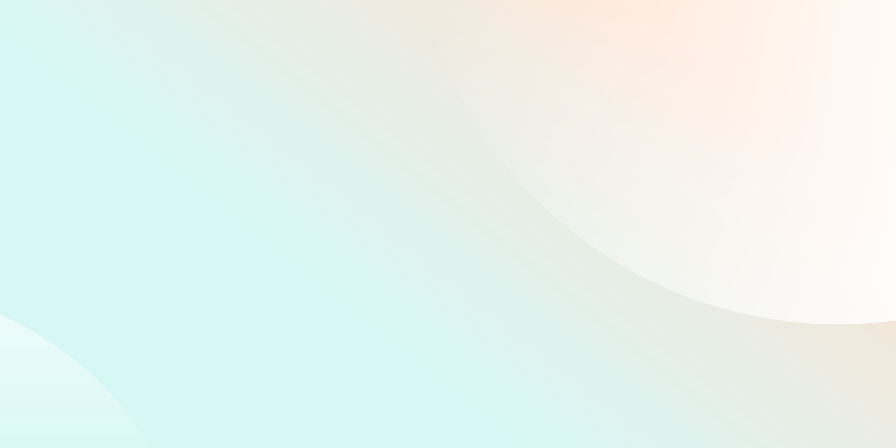
Reproduce this background procedurally as a Shadertoy shader.

```glsl
#define CYAN vec3(0.843, 0.970, 0.963)
#define BEIGE vec3(0.942, 0.912, 0.868)
#define PEACH vec3(1.0, 0.870, 0.795)
#define APRICOT vec3(1.0, 0.850, 0.720)
#define SWEEP_DIR vec2(0.62, 0.78)
#define SWEEP_STOPS vec4(0.73, 1.40, 1.65, 2.0)
#define SUN vec3(1.87, 1.227, 0.951)
#define HILL vec3(-0.30, -0.385, 0.745)

// Position of v between a and b, clamped to 0..1
float ramp(float a, float b, float v) {
    return clamp((v - a) / (b - a), 0.0, 1.0);
}

// Smooth-edged disc: xy is the centre, z the radius
float discMask(vec2 p, vec3 disc, float pixel) {
    float dist = length(p - disc.xy) - disc.z;
    return 1.0 - smoothstep(-pixel, pixel, dist);
}

// Diagonal wash from cool to warm
vec3 diagonalWash(vec2 p) {
    float t = dot(p, SWEEP_DIR);
    vec4 stops = SWEEP_STOPS;
    vec3 color = mix(CYAN, BEIGE, ramp(stops.x, stops.y, t));
    color = mix(color, PEACH, ramp(stops.y, stops.z, t));
    return mix(color, APRICOT, ramp(stops.z, stops.w, t));
}

void mainImage(out vec4 fragColor, in vec2 fragCoord) {
    // Canvas height is one unit
    vec2 p = fragCoord / iResolution.y;
    float pixel = 0.75 / iResolution.y;
    vec3 color = diagonalWash(p);

    // Large disc, whitening towards the right
    float sunVeil = 0.88 * ramp(0.92, 2.0, p.x);
    color = mix(color, vec3(1.0), sunVeil * discMask(p, SUN, pixel));

    // Corner disc, whitening upwards
    float hillVeil = mix(0.06, 0.56, ramp(0.0, 0.3, p.y));
    color = mix(color, vec3(1.0), hillVeil * discMask(p, HILL, pixel));

    fragColor = vec4(color, 1.0);
}
```
